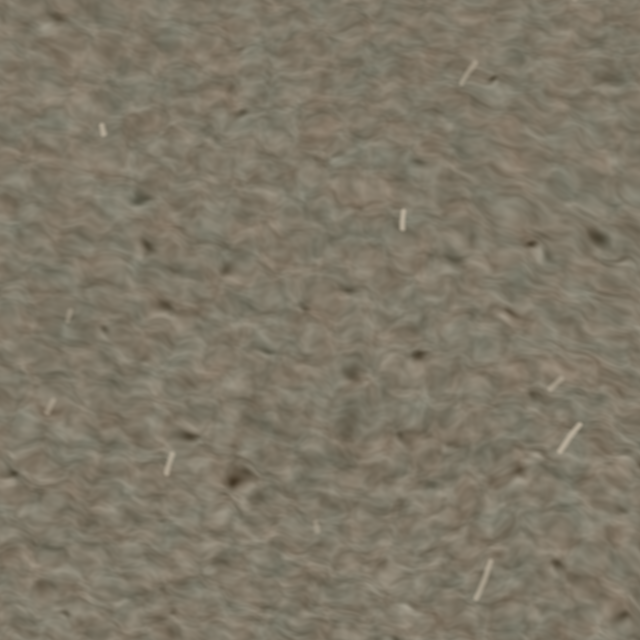
Reproduce this texture procedurally as a WebGL 2 fragment shader.

```glsl
#version 300 es
precision highp float;
// Weathered bare soil: soft, slanted grains of warped gradient noise with a
// faint warm and green tint, scattered dark pits with pale lower rims,
// and a few short bits of dry straw.

uniform vec2 u_resolution;
out vec4 fragColor;

const vec3 SOIL_COLOR = vec3(0.494, 0.466, 0.404);
const vec3 STRAW_COLOR = vec3(0.75, 0.705, 0.63);
const vec3 WARM_TINT = vec3(0.024, -0.006, -0.012);
const vec2 COARSE_FREQ = vec2(19.0, 36.0);
const vec2 MEDIUM_FREQ = vec2(37.0, 66.0);
const vec2 FINE_FREQ = vec2(78.0, 125.0);
const float COARSE_GAIN = 0.085;
const float MEDIUM_GAIN = 0.088;
const float FINE_GAIN = 0.042;
const float PATCH_GAIN = 0.025;
const float GRAIN_TILT = -0.22;
const float PIT_CELLS = 13.0;
const float PIT_CHANCE = 0.34;
const vec2 PIT_RADIUS = vec2(0.0150, 0.0095);
const float PIT_DEPTH = 0.19;
const float RIM_GAIN = 0.07;
const float STRAW_CELLS = 6.0;
const float STRAW_CHANCE = 0.24;
const float STRAW_WIDTH = 0.0042;

// Integer hash giving two values in 0..1
vec2 hash2(vec2 cell) {
    uvec2 v = uvec2(ivec2(cell) + 4096) * 1664525u + 1013904223u;
    v.x += v.y * 1664525u;
    v.y += v.x * 1664525u;
    v ^= v >> 16u;
    v.x += v.y * 1664525u;
    v.y += v.x * 1664525u;
    v ^= v >> 16u;
    return vec2(v & 0xffffu) / 65535.0;
}

float cornerSlope(vec2 cell, vec2 offset) {
    float angle = 6.28319 * hash2(cell).x;
    return dot(vec2(cos(angle), sin(angle)), offset);
}

float gradientNoise(vec2 p) {
    vec2 i = floor(p), f = p - i;
    vec2 w = f * f * f * (f * (f * 6.0 - 15.0) + 10.0);
    vec2 e = vec2(1.0, 0.0);
    return mix(mix(cornerSlope(i, f), cornerSlope(i + e, f - e), w.x),
               mix(cornerSlope(i + e.yx, f - e.yx), cornerSlope(i + 1.0, f - 1.0), w.x), w.y);
}

vec2 rotate(vec2 p, float angle) {
    float c = cos(angle), s = sin(angle);
    return vec2(c * p.x + s * p.y, c * p.y - s * p.x);
}

// Brightness change from dark pits and the lit rim below each one
float pitShade(vec2 p) {
    float shade = 0.0;
    vec2 home = floor(p * PIT_CELLS);
    for (int y = -1; y <= 1; y++)
    for (int x = -1; x <= 1; x++) {
        vec2 cell = home + vec2(x, y);
        vec2 place = hash2(cell + 211.0), kind = hash2(cell + 503.0);
        vec2 center = (cell + place) / PIT_CELLS;
        float present = step(kind.x, PIT_CHANCE * mix(1.35, 0.6, center.y));
        float size = mix(0.55, 1.1, kind.y);
        vec2 d = rotate(p - center, mix(-0.7, 0.4, place.x)) / (PIT_RADIUS * size);
        vec2 r = d + vec2(mix(-0.8, 0.8, place.y), 1.7);
        float depth = PIT_DEPTH * mix(0.3, 1.0, fract(kind.y * 7.3));
        shade += present * (RIM_GAIN * exp(-dot(r, r)) - depth * exp(-dot(d, d)));
    }
    return shade;
}

// Coverage of short tapered straws
float strawCover(vec2 p) {
    float cover = 0.0;
    vec2 home = floor(p * STRAW_CELLS);
    for (int y = -1; y <= 1; y++)
    for (int x = -1; x <= 1; x++) {
        vec2 cell = home + vec2(x, y);
        vec2 place = hash2(cell + 907.0), kind = hash2(cell + 1301.0);
        float present = step(kind.x, STRAW_CHANCE);
        float halfLength = mix(0.006, 0.045, kind.y * kind.y);
        vec2 d = rotate(p - (cell + place) / STRAW_CELLS, mix(0.5, 1.8, place.x));
        d.x -= clamp(d.x, -halfLength, halfLength);
        float strength = mix(0.35, 0.9, place.y);
        cover = max(cover, present * strength * (1.0 - smoothstep(0.0, 2.0 * STRAW_WIDTH, length(d))));
    }
    return cover;
}

void main() {
    vec2 uv = gl_FragCoord.xy / min(u_resolution.x, u_resolution.y);

    // Bend the ground so that grains and pits lose their regular outlines
    vec2 bend = vec2(gradientNoise(uv * 24.0 + 31.0), gradientNoise(uv * 24.0 + 77.0));
    vec2 ground = uv + 0.012 * bend;
    vec2 grain = rotate(ground, GRAIN_TILT + 0.12 * gradientNoise(uv * 2.0 + 9.0));

    // Grain brightness, a little rougher toward the bottom
    float relief = COARSE_GAIN * gradientNoise(grain * COARSE_FREQ)
                 + MEDIUM_GAIN * gradientNoise(grain * MEDIUM_FREQ + 19.0)
                 + FINE_GAIN * gradientNoise(grain * FINE_FREQ + 43.0);
    relief *= mix(1.15, 0.9, uv.y);
    relief += PATCH_GAIN * gradientNoise(uv * 5.0 + 13.0);

    // Tint, pits and straw
    float warmth = gradientNoise(ground * vec2(13.0, 18.0) + 61.0) + 0.7 * gradientNoise(grain * 34.0 + 5.0);
    vec3 color = SOIL_COLOR + WARM_TINT * warmth + relief + pitShade(ground);
    color = mix(color, STRAW_COLOR, strawCover(uv + 0.003 * bend));
    fragColor = vec4(clamp(color, 0.0, 1.0), 1.0);
}
```
